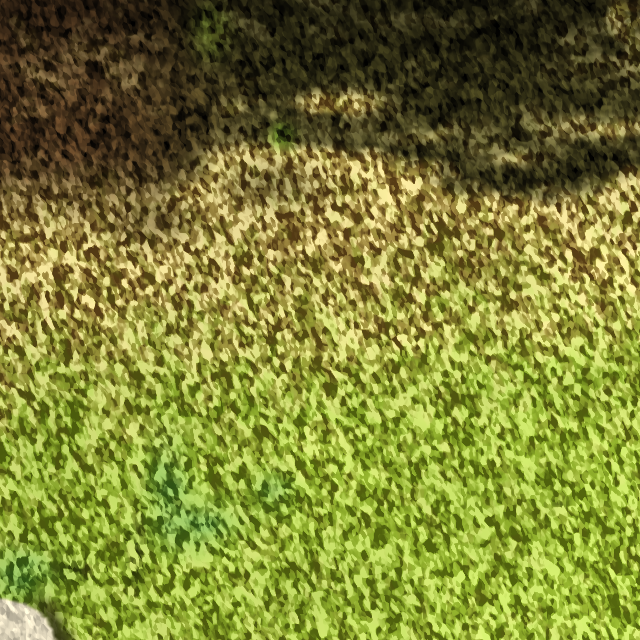
This texture is drawn by a WebGL 2 fragment shader. Its source:

```glsl
#version 300 es
precision highp float;
// Sunlit lawn strewn with dry leaves, under a dappled tree shadow along the top.
uniform vec2 u_resolution;
out vec4 fragColor;

vec2 hash2(vec2 cell) {
  vec3 h = fract(vec3(cell.xyx) * vec3(0.1031, 0.103, 0.0973));
  h += dot(h, h.yzx + 33.33);
  return fract((h.xx + h.yz) * h.zy);
}

// Cellular noise: random cell tones blended smoothly near their borders.
float leafTone(vec2 q) {
  vec2 base = floor(q);
  float tone = 0.0, total = 0.0;
  for (int j = -1; j <= 1; j++)
    for (int i = -1; i <= 1; i++) {
      vec2 cell = base + vec2(i, j);
      vec2 d = cell + hash2(cell) - q;
      float weight = exp(-11.0 * dot(d, d));
      tone += weight * hash2(cell + 71.0).x;
      total += weight;
    }
  return tone / (total + 1e-5);
}

// Layered, bent sines, roughly -1 to 1.
float waves(vec2 q) {
  float sum = 0.0, amp = 0.5;
  for (int i = 0; i < 5; i++) {
    q = mat2(0.8, 0.6, -0.6, 0.8) * q * 1.65 + 1.7;
    sum += amp * sin(q.x + 1.4 * sin(q.y * 0.8)) * cos(q.y + sin(q.x * 0.6));
    amp *= 0.68;
  }
  return sum;
}

float blob(vec2 p, vec2 centre, vec2 radius) {
  vec2 d = (p - centre) / radius;
  return exp(-dot(d, d));
}

void main() {
  vec2 p = gl_FragCoord.xy / u_resolution;
  float broad = waves(p * vec2(7.0, 10.0));
  float patches = waves(p * vec2(17.0, 27.0) + 5.0);

  // Leaf litter and blades: upright, slightly leaning grain at two sizes
  vec2 lean = vec2(p.x + 0.25 * p.y + 0.003 * patches, p.y);
  float coarse = leafTone(lean * vec2(112.0, 72.0));
  float fine = leafTone(lean * vec2(185.0, 115.0) + 40.0);
  float grain = 0.5 + 1.05 * (coarse - 0.5) + 0.75 * (fine - 0.5) + 0.06 * patches;

  // Green lawn below, dry leaves above
  float dry = smoothstep(0.22, 0.68, p.y + 0.07 * broad + 0.05 * patches - 0.12 * (p.x - 0.4));
  dry = clamp(dry + 0.45 * (leafTone(lean * vec2(70.0, 48.0) + 9.0) - 0.5), 0.0, 1.0);
  vec3 gap = mix(vec3(0.31, 0.38, 0.05), vec3(0.33, 0.23, 0.08), dry);
  vec3 body = mix(vec3(0.56, 0.68, 0.17), vec3(0.63, 0.54, 0.25), dry);
  vec3 tip = mix(vec3(0.80, 0.90, 0.42), vec3(0.97, 0.91, 0.62), dry);
  vec3 color = mix(gap, body, smoothstep(0.0, 0.5, grain));
  color = mix(color, tip, smoothstep(0.48, 0.95, grain));
  color *= 1.0 + 0.05 * broad + 0.10 * (p.x - 0.5) * (1.0 - p.y);

  // Bluish weeds and dark hollows at the lower left
  float weeds = blob(p, vec2(0.26, 0.25), vec2(0.03, 0.06))
    + blob(p, vec2(0.30, 0.18), vec2(0.06, 0.04))
    + 0.7 * blob(p, vec2(0.43, 0.23), vec2(0.03))
    + blob(p, vec2(0.03, 0.10), vec2(0.06, 0.04));
  vec3 weedColor = mix(vec3(0.16, 0.32, 0.08), vec3(0.60, 0.80, 0.42), smoothstep(0.15, 0.85, grain));
  color = mix(color, weedColor, clamp(weeds * (0.75 + 0.4 * patches), 0.0, 0.85));
  float hollow = blob(p, vec2(0.21, 0.13), vec2(0.014, 0.05))
    + 0.7 * blob(p, vec2(0.12, 0.11), vec2(0.03, 0.018))
    + 0.6 * blob(p, vec2(0.875, 0.21), vec2(0.01));
  color *= 1.0 - 0.55 * min(hollow, 1.0) * smoothstep(0.9, 0.2, grain);

  // Tree shadow: soft on the left, crisper and drooping on the right
  float edge = 0.695 + 0.085 * smoothstep(0.22, 0.38, p.x)
    - 0.09 * smoothstep(0.48, 0.84, p.x) + 0.04 * smoothstep(0.87, 1.0, p.x);
  float soft = mix(0.085, 0.022, smoothstep(0.15, 0.45, p.x));
  float shade = smoothstep(-soft, soft, p.y - edge + 0.022 * patches + 0.012 * broad);
  shade = max(shade, 0.6 * blob(p, vec2(0.23, 0.66), vec2(0.07, 0.04)));
  shade = max(shade, 0.45 * blob(p, vec2(0.42, 0.71), vec2(0.08, 0.035)));

  // Sun breaking through the canopy
  float sun = 0.95 * blob(p, vec2(0.53, 0.835), vec2(0.075, 0.025))
    + 0.75 * blob(p, vec2(0.40, 0.83), vec2(0.06, 0.016))
    + 0.6 * blob(p, vec2(0.67, 0.79), vec2(0.06, 0.018))
    + 0.75 * blob(p, vec2(0.94, 0.80), vec2(0.10, 0.025))
    + 0.65 * blob(p, vec2(0.80, 0.755), vec2(0.05, 0.02))
    + 0.45 * blob(p, vec2(0.96, 0.92), vec2(0.08, 0.05))
    + 0.6 * blob(p, vec2(0.98, 0.98), vec2(0.04, 0.025))
    + 0.3 * blob(p, vec2(0.14, 0.89), vec2(0.10, 0.04))
    + 0.35 * blob(p, vec2(0.33, 0.95), vec2(0.035, 0.05))
    + 0.3 * blob(p, vec2(0.55, 0.96), vec2(0.04, 0.025));
  sun *= smoothstep(-0.7, 0.35, patches);
  sun += 0.16 * smoothstep(0.15, 0.7, patches);
  shade *= 1.0 - clamp(sun, 0.0, 0.9);
  vec3 gloom = mix(vec3(0.26, 0.18, 0.10), vec3(0.19, 0.18, 0.08), smoothstep(0.1, 0.45, p.x));
  gloom *= mix(1.0, 0.62, smoothstep(0.84, 1.0, p.y)) * (0.35 + 1.1 * grain);
  color = mix(color, gloom, shade);

  // Green tufts at the shadow's edge and near the top
  float tufts = blob(p, vec2(0.44, 0.785), vec2(0.018, 0.02)) + 0.5 * blob(p, vec2(0.33, 0.95), vec2(0.03, 0.04));
  color = mix(color, vec3(0.36, 0.52, 0.12) * (0.4 + 1.1 * grain), 0.75 * min(tufts, 1.0));

  // Pale stone in the corner with its dark rim
  float stone = length(p / vec2(0.088, 0.063)) - 1.0 + 0.12 * patches;
  color = mix(color, vec3(0.15, 0.14, 0.06), 0.8 * smoothstep(0.45, 0.1, stone) * smoothstep(0.03, 0.09, p.x));
  vec3 stoneColor = vec3(0.92, 0.88, 0.77) * (0.78 + 0.3 * grain);
  color = mix(color, stoneColor, smoothstep(0.06, -0.06, stone));

  fragColor = vec4(clamp(color, 0.0, 1.0), 1.0);
}
```
